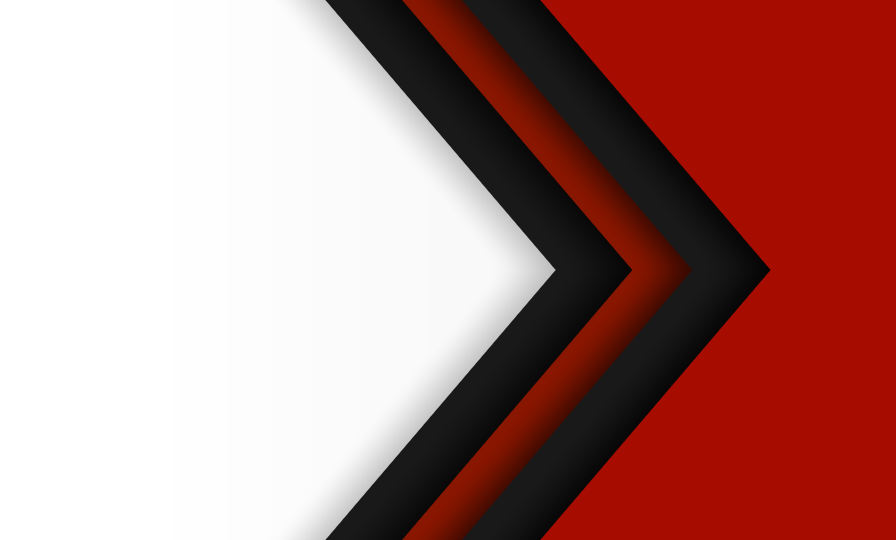
A Shadertoy shader for this background:

```glsl
// Nested right-pointing chevrons in white, black and red, each shaded by the next.

// Lengths are in canvas heights
const float SLOPE = 0.853;         // horizontal run of an arm per unit of height
const float TIP_ROUNDING = 0.022;  // softening of the shadows at the tip
const int LAYERS = 4;

const vec3 PANEL_RED = vec3(0.650, 0.047, 0.0);
const vec3 BAND_RED  = vec3(0.535, 0.085, 0.0);
const vec3 CHARCOAL  = vec3(0.098);
const vec3 WHITE     = vec3(1.0);
const vec3 OFF_WHITE = vec3(0.978);

// Layers from left to right: tip position, shadow reach and shadow strength
const float TIP[LAYERS]      = float[](1.029, 1.171, 1.282, 1.427);
const float REACH[LAYERS]    = float[](0.125, 0.135, 0.115, 0.130);
const float STRENGTH[LAYERS] = float[](0.27, 0.88, 0.68, 0.97);

vec3 layerColor(int layer, float x) {
    if (layer == 0) return mix(WHITE, OFF_WHITE, smoothstep(0.2, 0.85, x));
    return layer == 2 ? BAND_RED : CHARCOAL;
}

// Horizontal chevron coordinate: constant along both arms, equal to x at the tip
float chevron(vec2 p, float rounding) {
    return p.x + SLOPE * (sqrt(p.y * p.y + rounding * rounding) - rounding);
}

// Darkening that fades with distance from the right edge of a layer
float edgeShadow(float distanceToEdge, float reach) {
    return 1.0 - smoothstep(-0.25 * reach, reach, distanceToEdge);
}

void mainImage(out vec4 fragColor, in vec2 fragCoord) {
    vec2 p = fragCoord / iResolution.y - vec2(0.0, 0.5);
    float sharp = chevron(p, 0.0);
    float soft = chevron(p, TIP_ROUNDING);
    float edgeWidth = length(vec2(1.0, SLOPE)) / iResolution.y;

    // Paint from the rightmost layer towards the left
    vec3 color = PANEL_RED;
    for (int i = LAYERS - 1; i >= 0; i--) {
        float shade = STRENGTH[i] * edgeShadow(TIP[i] - soft, REACH[i]);
        vec3 layer = layerColor(i, p.x) * (1.0 - shade);
        float coverage = clamp((TIP[i] - sharp) / edgeWidth + 0.5, 0.0, 1.0);
        color = mix(color, layer, coverage);
    }

    fragColor = vec4(color, 1.0);
}
```
